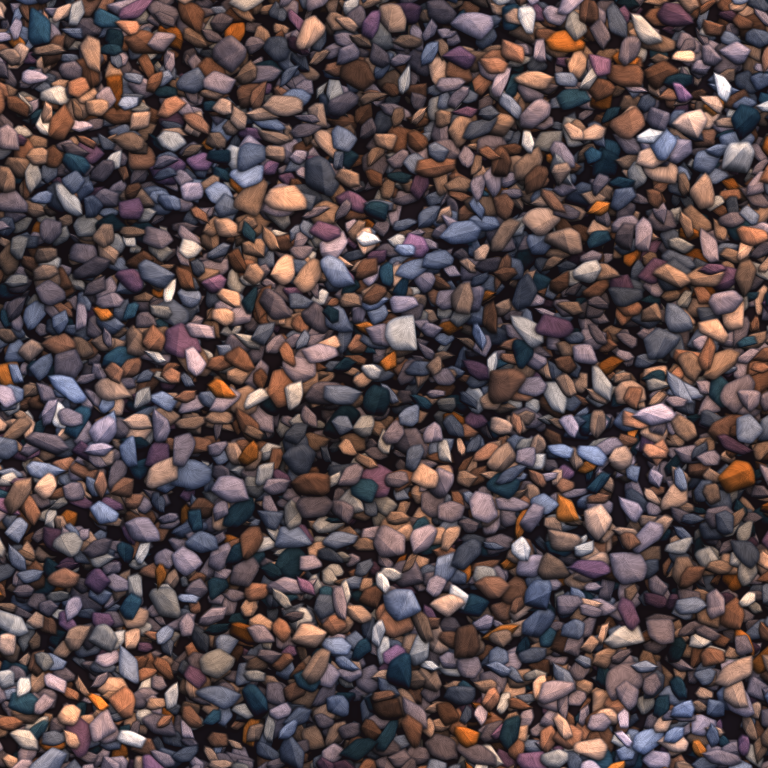
Reproduce this texture procedurally as a three.js fragment shader.

```glsl
// Dense bed of small angular gravel in mauve, slate, tan and rust, lit from above.
#define LAYERS 6
#define BOTTOM_CELLS 33.0
#define TOP_CELLS 25.0
#define TOP_COVERAGE 0.5
#define STONE_SIZE 0.54
#define CORNER_SHARPNESS 15.0
#define EDGE_BLUR 0.0014
#define SHADOW_DEPTH 0.62
#define GRAIN 0.15
#define EXPOSURE 1.2
#define GAP_COLOR vec3(0.10, 0.075, 0.09)
#define LIGHT_DIR vec3(0.20, 0.55, 0.81)

varying vec2 vUv;

const float TAU = 6.2831853;
const int SIDES = 7;

vec3 hash3(vec2 p) {
  vec3 q = vec3(dot(p, vec2(127.1, 311.7)),
                dot(p, vec2(269.5, 183.3)),
                dot(p, vec2(419.2, 371.9)));
  return fract(sin(q) * 43758.545);
}

// Rounded irregular polygon: xy = outward direction, z = signed distance.
vec3 pebbleShape(vec2 p, vec2 id) {
  float total = 0.0;
  vec2 outward = vec2(0.0);
  for (int i = 0; i < SIDES; i++) {
    vec3 h = hash3(id + float(i) * 7.31);
    float angle = (float(i) + 0.9 * (h.x - 0.5)) * TAU / float(SIDES);
    vec2 side = vec2(cos(angle), sin(angle));
    float weight = exp(CORNER_SHARPNESS * (dot(p, side) - mix(0.66, 1.08, h.y)));
    total += weight;
    outward += weight * side;
  }
  return vec3(outward / total, log(total) / CORNER_SHARPNESS);
}

// Mineral colours, chosen by their share of the stones.
vec3 mineralColor(float pick) {
  vec3 c = vec3(0.55, 0.48, 0.51);                      // mauve grey
  c = mix(c, vec3(0.70, 0.54, 0.45), step(0.28, pick)); // tan
  c = mix(c, vec3(0.41, 0.43, 0.50), step(0.48, pick)); // slate
  c = mix(c, vec3(0.53, 0.36, 0.28), step(0.64, pick)); // brown
  c = mix(c, vec3(0.74, 0.69, 0.66), step(0.76, pick)); // pale
  c = mix(c, vec3(0.42, 0.30, 0.38), step(0.86, pick)); // plum
  c = mix(c, vec3(0.15, 0.23, 0.28), step(0.91, pick)); // teal
  return mix(c, vec3(0.72, 0.41, 0.19), step(0.96, pick)); // rust
}

// Speckle from layered, turned and warped sines, roughly -1 to 1.
float speckle(vec2 p, float phase) {
  float sum = 0.0;
  p = p * 3.0 + phase;
  for (int i = 0; i < 4; i++) {
    p = mat2(1.2, 1.4, -1.4, 1.2) * p + 1.3 * sin(p.yx + phase);
    sum += 0.3 * sin(p.x) * sin(p.y);
  }
  return sum;
}

// Slow drift of brightness and warmth across the bed.
vec3 patchTone(vec2 p) {
  float bright = sin(p.x * 9.0 + 2.0 * sin(p.y * 7.0))
               + sin(p.y * 15.0 - p.x * 8.0 + 1.0 + sin(p.x * 17.0));
  float warm = sin(p.x * 11.0 - p.y * 6.0 + 2.0 * sin(p.y * 9.0 + 2.0));
  return (1.0 + 0.12 * bright) * (1.0 + 0.06 * warm * vec3(1.0, 0.1, -1.0));
}

vec3 pebbleColor(vec2 p, vec3 shape, vec2 outward, vec3 look, vec3 facet) {
  float rim = smoothstep(-0.55, 0.0, shape.z);
  // A ridge splits the top into two faces of different slope.
  vec2 ridgeDir = vec2(cos(facet.z * TAU), sin(facet.z * TAU));
  float ridge = smoothstep(-0.07, 0.07, dot(p, ridgeDir) - 0.5 * (facet.x - 0.5));
  vec2 faceTilt = (facet.xy - 0.5) * 0.7 + ridgeDir * (ridge - 0.5) * 0.4;
  vec3 normal = normalize(vec3(outward * rim * 0.8 + faceTilt, 1.0));
  float lit = 0.17 + 0.95 * max(dot(normal, normalize(LIGHT_DIR)), 0.0);
  lit *= 1.0 - 0.33 * smoothstep(-0.2, 0.05, shape.z);
  vec3 base = mineralColor(look.x) * mix(0.55, 1.15, look.y);
  base *= 1.0 + GRAIN * speckle(p, look.z * TAU);
  vec3 tint = mix(vec3(0.76, 0.90, 1.18), vec3(1.05, 1.0, 0.97), clamp(lit, 0.0, 1.0));
  return EXPOSURE * base * lit * tint;
}

// Paints one layer of scattered stones, with their shadows, over the bed.
vec3 paintLayer(vec3 bed, vec2 uv, float level, float seed) {
  float cells = mix(BOTTOM_CELLS, TOP_CELLS, level);
  vec2 grid = uv * cells + seed * vec2(3.37, 5.71);
  for (int j = -1; j <= 1; j++) {
    for (int i = -1; i <= 1; i++) {
      vec2 cell = floor(grid) + vec2(float(i), float(j));
      vec2 id = cell + seed * 17.3;
      vec3 place = hash3(id);
      vec3 pose = hash3(id + 41.7);
      vec3 look = hash3(id + 83.1);
      if (place.z > mix(1.0, TOP_COVERAGE, level)) continue;

      // Turn and stretch into the frame of the stone, favouring flat-lying ones.
      float turn = (pose.x - 0.5) * TAU * 0.5;
      turn -= 0.2 * sin(2.0 * turn);
      mat2 spin = mat2(cos(turn), -sin(turn), sin(turn), cos(turn));
      float size = STONE_SIZE * mix(0.68, 1.25, pose.y * pose.y);
      vec2 radii = size * vec2(1.12, mix(0.48, 0.95, pose.z));
      vec2 p = spin * (grid - cell - 0.5 - (place.xy - 0.5) * 0.7) / radii;
      if (dot(p, p) > 6.0) continue;

      vec3 shape = pebbleShape(p, id);
      vec2 outward = normalize((shape.xy / radii) * spin + 0.0001);
      float side = 0.65 - 0.35 * dot(outward, normalize(LIGHT_DIR.xy));
      bed *= 1.0 - SHADOW_DEPTH * side * exp(-7.5 * max(shape.z, 0.0));
      float blur = EDGE_BLUR * cells / radii.y;
      vec3 stone = pebbleColor(p, shape, outward, look, hash3(id + 12.9));
      stone *= mix(0.72, 1.06, level);
      bed = mix(bed, stone, smoothstep(blur, -blur, shape.z));
    }
  }
  return bed;
}

void main() {
  vec3 color = GAP_COLOR;
  for (int k = 0; k < LAYERS; k++) {
    float level = float(k) / float(LAYERS - 1);
    color = paintLayer(color, vUv, level, float(k) + 1.0);
  }
  color = max(color * patchTone(vUv), GAP_COLOR * 0.75);
  gl_FragColor = vec4(color, 1.0);
}
```
